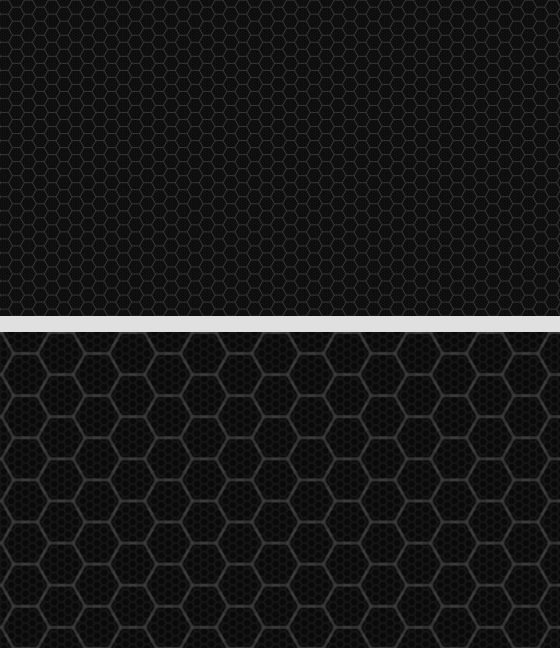
Top: the whole. Bottom: its middle third, enlarged.
Give the GLSL for this pattern, as a WebGL 1 fragment shader.

```glsl
precision highp float;
// Dark honeycomb of thin grey hexagon outlines over a much finer hexagon mesh.

uniform vec2 u_resolution;

const float COLUMNS = 47.0;        // hexagon columns across the canvas
const float ROWS = 22.5;           // hexagons down one column
const vec2 PHASE = vec2(0.38, 0.49); // lattice shift, in columns and rows
const float MESH_SCALE = 5.0;      // fine cells per large hexagon height
const float RIM_HALF_WIDTH = 0.036; // in hexagon heights
const float MESH_HALF_WIDTH = 0.12; // in fine cell heights
const float RIM_SOFTNESS = 0.018;
const float MESH_SOFTNESS = 0.10;
const float RIM_BREAKUP = 0.18;    // how far the mesh darkens the outlines
const vec3 PIT_COLOR = vec3(0.038);
const vec3 MESH_COLOR = vec3(0.088);
const vec3 RIM_COLOR = vec3(0.235);

const float COLUMN_STEP = 0.8660254;
const vec2 HEX_PERIOD = vec2(1.7320508, 1.0);
const int SAMPLES = 4;             // samples per pixel along each axis

// Distance to the nearest edge in a grid of flat-topped hexagons of height 1.
float hexEdgeDistance(vec2 p) {
  vec2 halfPeriod = 0.5 * HEX_PERIOD;
  vec2 a = mod(p, HEX_PERIOD) - halfPeriod;
  vec2 b = mod(p - halfPeriod, HEX_PERIOD) - halfPeriod;
  vec2 local = abs(dot(a, a) < dot(b, b) ? a : b);
  return 0.5 - max(local.y, dot(local, vec2(COLUMN_STEP, 0.5)));
}

// Coverage of a soft line centred on the edge.
float lineMask(float edge, float halfWidth, float softness) {
  return 1.0 - smoothstep(halfWidth - softness, halfWidth + softness, edge);
}

vec3 honeycomb(vec2 uv) {
  vec2 grid = vec2(uv.x * COLUMNS, (1.0 - uv.y) * ROWS);
  vec2 p = (grid + vec2(-PHASE.x, PHASE.y)) * vec2(COLUMN_STEP, 1.0);

  float rim = lineMask(hexEdgeDistance(p), RIM_HALF_WIDTH, RIM_SOFTNESS);
  float mesh = lineMask(hexEdgeDistance(p * MESH_SCALE),
                        MESH_HALF_WIDTH, MESH_SOFTNESS);

  vec3 fill = mix(PIT_COLOR, MESH_COLOR, mesh);
  vec3 outline = RIM_COLOR * mix(1.0 - RIM_BREAKUP, 1.0, mesh);
  return mix(fill, outline, rim);
}

void main() {
  // Average a regular grid of samples to smooth the fine mesh.
  vec2 pixel = floor(gl_FragCoord.xy);
  vec3 color = vec3(0.0);
  for (int j = 0; j < SAMPLES; j++) {
    for (int i = 0; i < SAMPLES; i++) {
      vec2 offset = (vec2(float(i), float(j)) + 0.5) / float(SAMPLES);
      color += honeycomb((pixel + offset) / u_resolution);
    }
  }
  gl_FragColor = vec4(color / float(SAMPLES * SAMPLES), 1.0);
}
```
